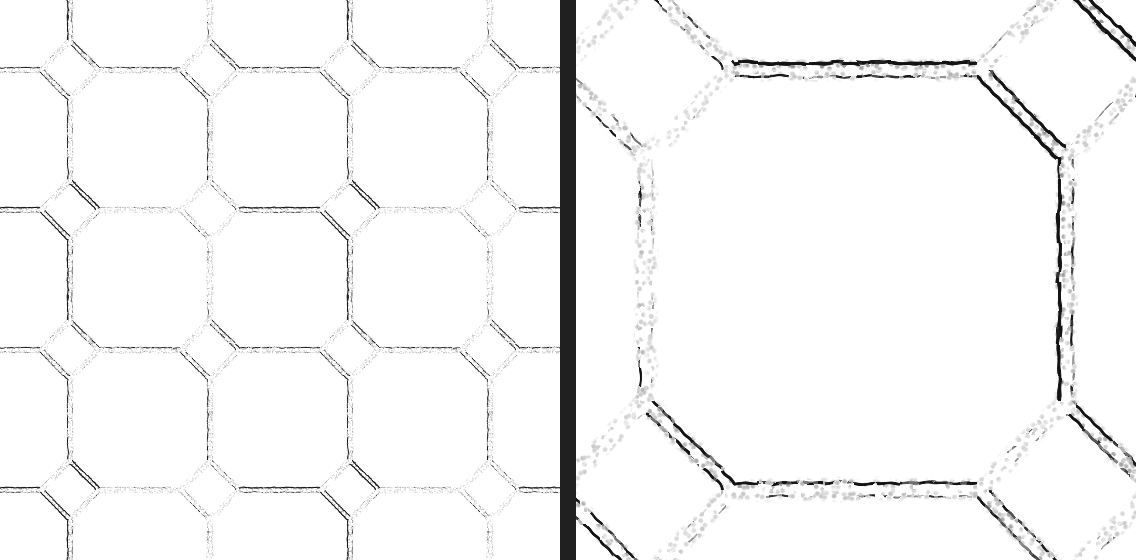
Left: the whole. Right: its middle third, enlarged.
A Shadertoy shader for this pattern:

```glsl
// Octagon and diamond floor tiles drawn as a worn, broken ink outline.

vec2 hash2(vec2 c) {
    vec3 h = fract(vec3(c.xyx) * vec3(0.1031, 0.1030, 0.0973));
    h += dot(h, h.yzx + 33.33);
    return fract((h.xx + h.yz) * h.zy);
}

// Cellular noise with n cells per tile, wrapping every two tiles:
// x = distance to the nearest point, y = random value of that point
vec2 cellular(vec2 p, float n) {
    p *= n;
    vec2 base = floor(p), nearest = vec2(9.0, 0.0);
    for (int y = -1; y <= 1; y++)
    for (int x = -1; x <= 1; x++) {
        vec2 cell = base + vec2(x, y);
        vec2 h = hash2(floor(mod(cell + 0.5, 2.0 * n)));
        float dist = length(cell + h - p);
        if (dist < nearest.x) nearest = vec2(dist, fract(h.x * 7.0 + h.y * 13.0));
    }
    return nearest;
}

// Wear differs between even and odd rows and columns
float wear(vec2 id) {
    vec2 odd = step(0.25, fract(id * 0.5));
    return mix(mix(1.0, 0.5, odd.x), 0.76, odd.y);
}

float octagon(vec2 q) {
    q = abs(q);
    return max(max(q.x, q.y) - 0.4835, (q.x + q.y - 0.771) * 0.7071);
}

float diamond(vec2 r) {
    vec2 s = abs(vec2(r.x + r.y, r.x - r.y)) * 0.7071 - 0.1146;
    return length(max(s, 0.0)) + min(max(s.x, s.y), 0.0) - 0.018;
}

// Broken line along d = 0, with pale grain beside it
float inkLine(float d, float tone, float breakup, vec2 grain, float px) {
    float width = mix(0.001, 0.0043, tone);
    float line = 1.0 - smoothstep(width - 0.5 * px, width + 0.5 * px, abs(d));
    line *= smoothstep(0.0, 0.5, tone * 1.3 - breakup);
    float dots = step(0.5, grain.y) * (1.0 - smoothstep(0.25, 0.65, grain.x));
    float band = 1.0 - smoothstep(0.003, 0.018, abs(d - 0.004));
    return max(line, dots * band * mix(0.12, 0.5, grain.y * grain.y * tone));
}

void mainImage(out vec4 fragColor, in vec2 fragCoord) {
    vec2 p = 4.0 * fragCoord / iResolution.xy;
    float px = 4.0 / iResolution.y;
    vec2 q = p - floor(p + 0.5);   // from the octagon centre
    vec2 r = fract(p) - 0.5;       // from the diamond centre

    // Chips, grain and edge wobble
    vec2 chips = cellular(p, 26.0);
    vec2 grain = cellular(p, 80.0);
    float breakup = 0.6 * chips.y + 0.4 * grain.y;
    vec2 a = 3.14159265 * p;
    float wobble = 0.0013 * sin(18.0 * a.x + 14.0 * a.y)
                 + 0.0009 * sin(46.0 * a.x - 38.0 * a.y + 1.0)
                 + 0.0050 * (chips.y - 0.5);

    // Rising diagonals fade; falling diagonals stay dark
    float slant = r.x * r.y > 0.0 ? 1.0 : 0.38;
    float diamondTone = 0.92 * slant * wear(floor(p));

    // Octagon sides: bottom and right are dark, top and left are weak
    vec2 aq = abs(q);
    vec2 id = floor(p);
    float side = q.x * q.y > 0.0 ? 1.0 : 0.38;
    if ((aq.x + aq.y - 0.771) * 0.7071 < max(aq.x, aq.y) - 0.4835) {
        bool upright = aq.x > aq.y;
        vec2 mid = floor(p + 0.5);
        id = upright ? vec2(id.x, mid.y) : vec2(mid.x, id.y);
        side = (upright ? q.x > 0.0 : q.y < 0.0) ? 1.0 : 0.55;
    }

    float ink = max(
        inkLine(octagon(q) + wobble, side * wear(id), breakup, grain, px),
        inkLine(diamond(r) + wobble, diamondTone, breakup, grain, px));
    fragColor = vec4(vec3(1.0 - 0.92 * ink), 1.0);
}
```
